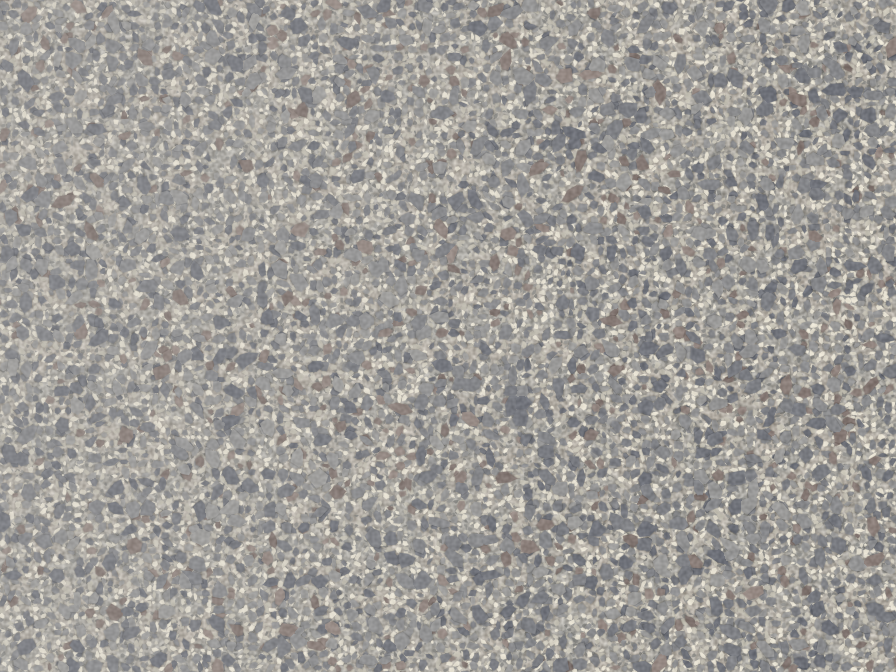
Reproduce this texture procedurally as a Shadertoy shader.

```glsl
const vec3 MORTAR = vec3(0.715, 0.692, 0.657);
const vec3 MORTAR_GREY = vec3(0.67, 0.662, 0.64);
const vec3 SLATE = vec3(0.445, 0.455, 0.485);
const vec3 STONE_GREY = vec3(0.625, 0.622, 0.615);
const vec3 BROWN = vec3(0.56, 0.505, 0.48);
const vec3 QUARTZ = vec3(0.90, 0.88, 0.825);
const vec3 SAND = vec3(0.75, 0.735, 0.69);
const vec3 GRIT = vec3(0.55, 0.55, 0.54);
const vec3 AVERAGE = vec3(0.66, 0.65, 0.635);

const float LARGE_SCALE = 39.0;    // cells per canvas height
const float MEDIUM_SCALE = 63.0;
const float CHIP_SCALE = 102.0;
const float GRIT_SCALE = 135.0;
const float LARGE_SHARE = 0.52;    // share of cells that hold a stone
const float MEDIUM_SHARE = 0.76;
const float CHIP_SHARE = 0.72;
const float GRIT_SHARE = 0.40;
const float EDGE = 0.0012;         // edge softness, canvas heights
const float RIM_WIDTH = 0.0028;
const float RIM_DARKNESS = 0.07;
const float MORTAR_GRAIN = 0.17;
const float STONE_GRAIN = 0.075;
const float CONTRAST_LEFT = 0.86;
const float CONTRAST_RIGHT = 1.08;
const int SIDES = 6;
const float TAU = 6.28319;

vec2 hash2(vec2 p) {
    vec3 q = fract(p.xyx * vec3(0.1031, 0.1030, 0.0973));
    q += dot(q, q.yzx + 33.33);
    return fract((q.xx + q.yz) * q.zy);
}

float gradientDot(vec2 cell, vec2 offset) {
    float angle = TAU * hash2(cell).x;
    return dot(vec2(cos(angle), sin(angle)), offset);
}

float gradientNoise(vec2 p) {
    vec2 i = floor(p), f = fract(p);
    vec2 u = f * f * f * (f * (f * 6.0 - 15.0) + 10.0);
    vec2 e = vec2(1.0, 0.0);
    return mix(
        mix(gradientDot(i, f), gradientDot(i + e, f - e), u.x),
        mix(gradientDot(i + e.yx, f - e.yx), gradientDot(i + 1.0, f - 1.0), u.x),
        u.y);
}

// Distance to an angular, randomly turned and stretched stone
float stoneDistance(vec2 p, vec2 id) {
    vec2 shape = hash2(id + 17.3);
    float turn = TAU * shape.x;
    p = mat2(cos(turn), -sin(turn), sin(turn), cos(turn)) * p;
    float stretch = mix(1.0, 1.42, shape.y);
    p *= vec2(1.0 / stretch, stretch);
    float radius = mix(0.25, 0.52, hash2(id + 41.7).x);
    float d = -1.0;
    for (int i = 0; i < SIDES; i++) {
        vec2 h = hash2(id + 5.1 * float(i + 1));
        float angle = TAU * (float(i) + 0.7 * h.x) / float(SIDES);
        d = max(d, dot(p, vec2(cos(angle), sin(angle))) - radius * mix(0.7, 1.05, h.y));
    }
    return d;
}

// x: distance in canvas heights, yz: random values of the nearest stone
vec3 scatter(vec2 uv, float scale, float share, float seed) {
    vec2 p = uv * scale + seed;
    vec2 cell = floor(p);
    vec3 nearest = vec3(1.0, 0.0, 0.0);
    for (int y = -1; y <= 1; y++) {
        for (int x = -1; x <= 1; x++) {
            vec2 id = cell + vec2(x, y);
            if (hash2(id + 71.9).x > share) continue;
            vec2 center = id + mix(vec2(0.2), vec2(0.8), hash2(id));
            float d = stoneDistance(p - center, id) / scale;
            if (d < nearest.x) nearest = vec3(d, hash2(id + 93.4));
        }
    }
    return nearest;
}

float coverage(float d) {
    float soft = max(EDGE, 0.55 / iResolution.y);
    return 1.0 - smoothstep(-soft, soft, d);
}

vec3 layStones(vec3 base, vec3 stone, float grain) {
    vec3 color = mix(SLATE, STONE_GREY, stone.y);
    color = mix(color, BROWN + 0.08 * (stone.y - 0.5), 0.85 * step(0.87, stone.z));
    color += STONE_GRAIN * grain;
    base -= RIM_DARKNESS * (1.0 - smoothstep(0.0, RIM_WIDTH, stone.x));
    return mix(base, color, coverage(stone.x));
}

void mainImage(out vec4 fragColor, in vec2 fragCoord) {
    vec2 uv = fragCoord / iResolution.y;
    float grain = gradientNoise(uv * 175.0) + 0.6 * gradientNoise(uv * 83.0 + 9.0);

    // Sandy mortar
    float patches = smoothstep(-0.35, 0.35, gradientNoise(uv * 24.0));
    vec3 color = mix(MORTAR, MORTAR_GREY, patches) + MORTAR_GRAIN * grain;

    // Dark grit and pale chips
    vec3 grit = scatter(uv, GRIT_SCALE, GRIT_SHARE, 211.0);
    color = mix(color, GRIT + 0.12 * (grit.y - 0.5), 0.8 * coverage(grit.x));
    vec3 chip = scatter(uv, CHIP_SCALE, CHIP_SHARE, 137.0);
    vec3 chipColor = mix(SAND, QUARTZ, smoothstep(0.15, 0.75, chip.y));
    color = mix(color, chipColor + 0.05 * grain, coverage(chip.x));

    // Exposed stones
    color = layStones(color, scatter(uv, MEDIUM_SCALE, MEDIUM_SHARE, 59.0), grain);
    color = layStones(color, scatter(uv, LARGE_SCALE, LARGE_SHARE, 23.0), grain);

    // Hazier upper left, deeper lower right
    float side = smoothstep(-0.2, 1.1, uv.x - 0.3 * uv.y);
    color = AVERAGE + (color - AVERAGE) * mix(CONTRAST_LEFT, CONTRAST_RIGHT, side);
    color += mix(0.014, -0.008, side);
    fragColor = vec4(clamp(color, 0.0, 1.0), 1.0);
}
```
